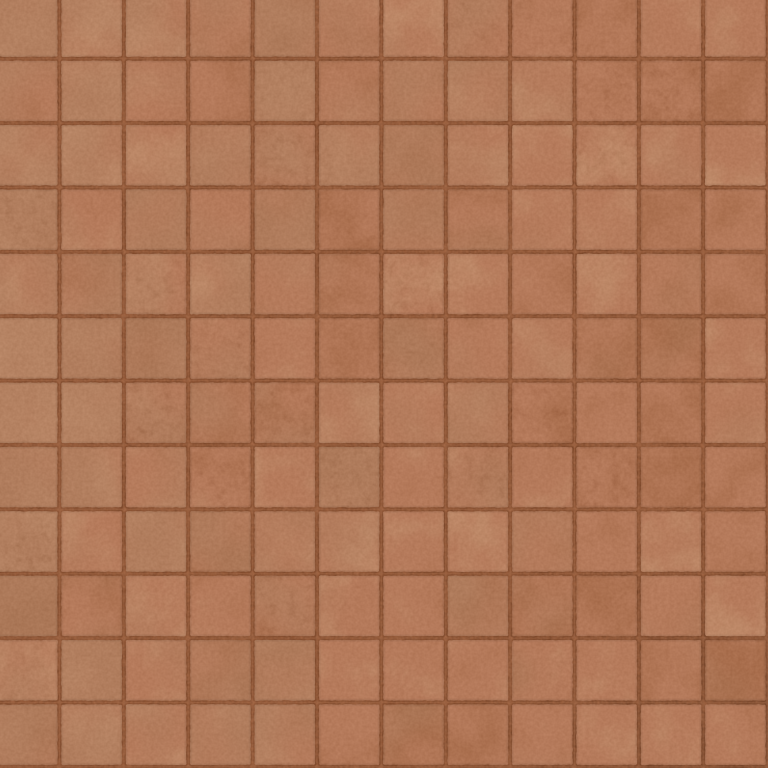
Give the GLSL for this texture, as a WebGL 1 fragment shader.

```glsl
precision highp float;
// Square terracotta tiles with cloudy firing marks, set in thin reddish-brown grout.

uniform vec2 u_resolution;

#define TILES 11.93                  // tiles across and down the canvas
#define OFFSET vec2(0.076, -0.018)   // shift of the grid, in tiles
#define GROUT_HALF 0.031             // half the joint width, in tiles
#define CORNER 0.025                 // corner radius, in tiles
#define WOBBLE 0.007                 // unevenness of the tile edges
#define TONE_SPREAD 0.50             // light and dark between tiles
#define CLOUDS 0.62                  // blotches inside a tile
#define GRAIN 0.028                  // fine surface speckle

const vec3 CLAY_DARK  = vec3(0.655, 0.425, 0.295);
const vec3 CLAY_MID   = vec3(0.712, 0.480, 0.358);
const vec3 CLAY_LIGHT = vec3(0.745, 0.540, 0.410);
const vec3 CLAY_TAN   = vec3(0.685, 0.490, 0.365);
const vec3 GROUT      = vec3(0.605, 0.380, 0.252);
const vec3 CREASE     = vec3(0.510, 0.298, 0.180);

float hash(vec2 p) {
  vec3 q = fract(vec3(p.xyx) * 0.1031);
  q += dot(q, q.yzx + 33.33);
  return fract((q.x + q.y) * q.z);
}

vec2 gradient(vec2 cell) {
  float angle = 6.28319 * hash(cell);
  return vec2(cos(angle), sin(angle));
}

// Gradient noise, roughly -0.7 to 0.7
float noise(vec2 p) {
  vec2 i = floor(p), f = p - i;
  vec2 s = f * f * f * (f * (f * 6.0 - 15.0) + 10.0);
  vec2 e = vec2(1.0, 0.0);
  float low = mix(dot(gradient(i), f), dot(gradient(i + e), f - e), s.x);
  float high = mix(dot(gradient(i + e.yx), f - e.yx),
                   dot(gradient(i + 1.0), f - 1.0), s.x);
  return mix(low, high, s.y);
}

float fbm(vec2 p) {
  float sum = 0.0, gain = 0.6;
  for (int i = 0; i < 4; i++) {
    sum += gain * noise(p);
    p = mat2(1.6, 1.2, -1.2, 1.6) * p + 7.3;
    gain *= 0.5;
  }
  return sum;
}

// Distance to the tile edge: negative on the tile, positive in the joint
float tileDistance(vec2 local) {
  vec2 q = abs(local) - (0.5 - GROUT_HALF - CORNER);
  return length(max(q, 0.0)) + min(max(q.x, q.y), 0.0) - CORNER;
}

vec3 clayColor(vec2 p, vec2 id, vec2 uv) {
  vec2 shift = 40.0 * vec2(hash(id + 11.0), hash(id + 47.0));
  float cloud = fbm(p * 1.3 + shift);
  float scuff = noise(vec2(p.x + p.y, (p.y - p.x) * 3.0) * 4.0 + shift);
  float tone = 0.53 + TONE_SPREAD * (hash(id + 3.0) - 0.5) + CLOUDS * cloud
             + 0.06 * scuff + 0.10 * (uv.y - 0.5) - 0.12 * (uv.x - 0.5);
  vec3 color = mix(CLAY_DARK, CLAY_MID, smoothstep(0.0, 0.55, tone));
  color = mix(color, CLAY_LIGHT, smoothstep(0.55, 1.0, tone));

  // Tan tiles gather toward the left side
  float tan_ = 0.75 * hash(id + 23.0) + 0.75 * (0.45 - uv.x) + 0.5 * noise(p + shift.yx);
  color = mix(color, CLAY_TAN + 0.05 * (tone - 0.5), 0.8 * smoothstep(0.2, 0.85, tan_));

  // A few tiles carry rougher, darker patches
  float rough = smoothstep(0.72, 0.95, hash(id + 61.0));
  return color - rough * 0.035 * smoothstep(-0.1, 0.5, fbm(p * 6.0 + shift));
}

void main() {
  vec2 uv = gl_FragCoord.xy / u_resolution;
  float pixel = TILES / min(u_resolution.x, u_resolution.y);
  vec2 p = uv * TILES + OFFSET;
  vec2 id = floor(p);
  vec2 local = fract(p) - 0.5;

  // Slightly uneven, hand-cut edges
  float d = tileDistance(local) + WOBBLE * (noise(p * 7.0) + noise(p * 19.0 + 5.0));
  float tileMask = 1.0 - smoothstep(-0.6 * pixel, 0.6 * pixel, d);

  // Tile face with a softly shaded rim
  vec3 clay = clayColor(p, id, uv);
  clay *= 1.0 - 0.07 * smoothstep(-0.045, 0.0, d);

  // Grout with dark creases where it meets the tile, deeper in places
  float depth = clamp(0.6 + 0.5 * noise(p * 1.7 + 31.0) + 0.5 * noise(p * 9.0), 0.0, 1.0);
  float cornerShade = smoothstep(0.55, 1.0, uv.x) * smoothstep(0.4, 0.0, uv.y);
  float crease = 1.0 - smoothstep(0.004, 0.026 + 0.5 * pixel, abs(d - 0.006));
  vec3 joint = mix(GROUT, CREASE, crease * depth);
  joint *= 1.0 + 0.08 * noise(p * 23.0) - 0.12 * cornerShade * depth;

  vec3 color = mix(joint, clay, tileMask);
  color += GRAIN * (noise(p * 17.0) + 0.7 * noise(p * 31.0 + 9.0));
  gl_FragColor = vec4(clamp(color, 0.0, 1.0), 1.0);
}
```
